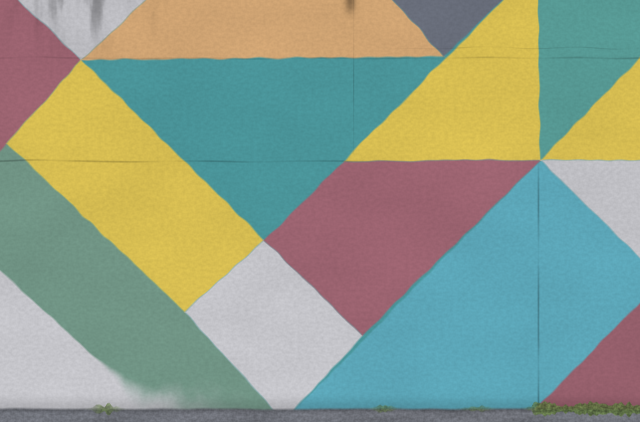
A WebGL 2 fragment shader for this background:

```glsl
#version 300 es
precision highp float;
// Weathered stucco wall painted with large geometric colour blocks above a strip of asphalt.
uniform vec2 u_resolution;
out vec4 outColor;

const vec3 TEAL = vec3(0.29, 0.58, 0.60);
const vec3 SEA = vec3(0.34, 0.60, 0.58);
const vec3 BLUE = vec3(0.36, 0.65, 0.72);
const vec3 YELLOW = vec3(0.84, 0.74, 0.32);
const vec3 ROSE = vec3(0.61, 0.39, 0.44);
const vec3 ORANGE = vec3(0.81, 0.64, 0.45);
const vec3 SAGE = vec3(0.44, 0.58, 0.52);
const vec3 CHALK = vec3(0.77, 0.77, 0.79);
const vec3 SLATE = vec3(0.41, 0.43, 0.48);
const vec3 ASPHALT = vec3(0.43, 0.44, 0.47);
const vec3 GRASS = vec3(0.35, 0.43, 0.24);

vec2 hashGradient(vec2 cell) {
    vec3 h = fract(vec3(cell.xyx) * vec3(0.1031, 0.1030, 0.0973));
    h += dot(h, h.yzx + 33.33);
    float angle = 6.2832 * fract((h.x + h.y) * h.z);
    return vec2(cos(angle), sin(angle));
}

float gradientNoise(vec2 p) {
    vec2 i = floor(p), f = fract(p);
    vec2 u = f * f * f * (f * (f * 6.0 - 15.0) + 10.0);
    vec2 e = vec2(1.0, 0.0);
    float low = mix(dot(hashGradient(i), f), dot(hashGradient(i + e), f - e), u.x);
    float high = mix(dot(hashGradient(i + e.yx), f - e.yx), dot(hashGradient(i + 1.0), f - 1.0), u.x);
    return mix(low, high, u.y);
}

float fbm(vec2 p) {
    float sum = 0.0, amp = 0.6;
    for (int i = 0; i < 4; i++) {
        sum += amp * gradientNoise(p);
        p = p * 2.03 + 7.1;
        amp *= 0.5;
    }
    return sum;
}

// Signed distance to the line a-b, positive on its left.
float edge(vec2 p, vec2 a, vec2 b) {
    vec2 d = normalize(b - a);
    return dot(p - a, vec2(-d.y, d.x));
}

// Convex shapes with clockwise corners, negative inside.
float tri(vec2 p, vec2 a, vec2 b, vec2 c) {
    return max(edge(p, a, b), max(edge(p, b, c), edge(p, c, a)));
}

float quad(vec2 p, vec2 a, vec2 b, vec2 c, vec2 d) {
    return max(max(edge(p, a, b), edge(p, b, c)), max(edge(p, c, d), edge(p, d, a)));
}

vec3 paint(vec3 base, vec3 coat, float dist, float soft) {
    return mix(base, coat, smoothstep(soft, -soft, dist));
}

float bump(float x, float center, float width) {
    float t = (x - center) / width;
    return exp(-t * t);
}

vec3 mural(vec2 p, float s) {
    vec2 left = vec2(0.193, 0.858), top = vec2(1.051, 0.866), mid = vec2(0.627, 0.431);
    vec2 low = vec2(0.438, 0.261), foot = vec2(0.858, 0.204), tip = vec2(0.673, 0.002);
    vec2 shelf = vec2(0.815, 0.619), hub = vec2(1.280, 0.621), west = vec2(0.016, 0.660);
    vec2 roofA = vec2(0.398, 1.05), roofB = vec2(0.886, 1.05), roofC = vec2(1.243, 1.05), roofD = vec2(1.276, 1.05);
    vec2 eastHigh = vec2(1.6, 0.949), eastMid = vec2(1.6, 0.619), eastLow = vec2(1.6, 0.308);

    vec3 c = TEAL;
    // Left side, with a worn lower corner
    c = paint(c, SAGE, quad(p, vec2(-0.1, 0.77), low, tip, vec2(-0.1, 0.0)), s);
    float wear = smoothstep(0.16, 0.03, p.y);
    float fray = wear * (0.05 * fbm(p * vec2(14.0, 6.0)) - 0.02);
    c = paint(c, CHALK, edge(p, vec2(-0.1, 0.449), vec2(0.395, 0.0)) + fray, s + 0.045 * wear);
    c = mix(c, CHALK, 0.55 * smoothstep(0.09, 0.03, p.y + 0.05 * fbm(p * 16.0)) * bump(p.x, 0.39, 0.13));
    c = paint(c, ROSE, tri(p, vec2(-0.1, 1.135), left, vec2(-0.1, 0.53)), s);
    c = paint(c, CHALK * 0.96, tri(p, vec2(-0.01, 1.05), roofA, left), s);
    c = paint(c, YELLOW, quad(p, west, left, mid, low), s);
    // Top and centre
    c = paint(c, ORANGE, quad(p, roofA, roofB, top, left), s);
    c = paint(c, SLATE, tri(p, roofB, roofC, top), s);
    c = paint(c, YELLOW, quad(p, shelf, roofC, roofD, hub), s);
    c = paint(c, BLUE, quad(p, tip, hub, vec2(1.6, 0.308), vec2(1.6, 0.0)), s);
    c = paint(c, CHALK, quad(p, low, mid, foot, tip), s);
    c = paint(c, ROSE, quad(p, mid, shelf, hub, foot), s);
    // Right side
    c = paint(c, SEA, quad(p, roofD, vec2(1.6, 1.05), eastHigh, hub), s);
    c = paint(c, YELLOW, tri(p, hub, eastHigh, eastMid), s);
    c = paint(c, CHALK * 0.98, tri(p, hub, eastMid, eastLow), s);
    return paint(c, ROSE * 0.96, tri(p, vec2(1.237, 0.0), vec2(1.6, 0.367), vec2(1.6, 0.0)), s);
}

// Thin dark line whose strength varies along its length.
float crack(float dist, float along, float width) {
    return smoothstep(width, 0.0, abs(dist)) * (0.5 + 0.9 * gradientNoise(vec2(along * 9.0, 3.7)));
}

void main() {
    vec2 p = gl_FragCoord.xy / u_resolution.y;
    float px = 1.0 / u_resolution.y;
    vec2 wobble = vec2(gradientNoise(p * 22.0), gradientNoise(p * 22.0 + 40.0));
    vec3 c = mural(p + 0.005 * wobble, px + 0.001);

    // Stucco grain and broad fading
    float grain = gradientNoise(p * vec2(95.0, 130.0)) + 0.6 * gradientNoise(p * 210.0);
    c *= 1.0 + 0.045 * grain + 0.06 * fbm(p * vec2(4.0, 7.0));

    // Seams, cracks and stains
    float drift = 0.006 * gradientNoise(p.xx * vec2(6.0, 2.0));
    float marks = crack(p.y - 0.618 - drift, p.x, 0.004) * smoothstep(0.95, 0.75, p.x);
    marks += 0.7 * crack(p.y - 0.862 - drift, p.x + 3.0, 0.004);
    marks += 0.6 * crack(p.y - 0.885 - 2.0 * drift, p.x + 8.0, 0.003) * smoothstep(0.9, 1.1, p.x);
    marks += 0.8 * crack(p.x - 0.838, p.y, 0.003) * smoothstep(0.62, 0.65, p.y);
    marks += 1.3 * crack(p.x - 1.276, p.y, 0.004) * smoothstep(0.62, 0.60, p.y);
    c *= 1.0 - 0.24 * marks;
    float streak = smoothstep(-0.1, 0.35, fbm(p * vec2(20.0, 4.0)));
    c *= 1.0 - 0.3 * streak * smoothstep(0.84, 1.0, p.y) * bump(p.x, 0.2, 0.13);
    c *= 1.0 - 0.35 * bump(p.x, 0.83, 0.012) * smoothstep(0.95, 1.0, p.y);
    c *= 1.0 - 0.12 * smoothstep(0.07, 0.03, p.y);

    // Asphalt and grass along the foot of the wall
    float ground = 0.031 + 0.003 * gradientNoise(p.xx * vec2(12.0, 5.0));
    vec3 road = ASPHALT * (1.0 + 0.16 * grain + 0.2 * fbm(p * vec2(6.0, 40.0)));
    road *= 0.8 + 0.2 * smoothstep(ground, ground - 0.012, p.y);
    c = paint(c, road, p.y - ground, 0.002 + px);
    float growth = 0.8 * bump(p.x, 0.25, 0.03) + 0.7 * bump(p.x, 0.91, 0.025) + 0.6 * bump(p.x, 1.13, 0.03);
    growth += smoothstep(1.23, 1.28, p.x);
    float blades = growth * (0.011 + 0.014 * gradientNoise(vec2(p.x * 90.0, 1.5)));
    float tuft = smoothstep(0.003, -0.002, abs(p.y - ground) - blades) * min(growth, 1.0);
    c = mix(c, GRASS * (1.0 + 0.4 * grain), 0.85 * tuft);

    outColor = vec4(clamp(c, 0.0, 1.0), 1.0);
}
```
